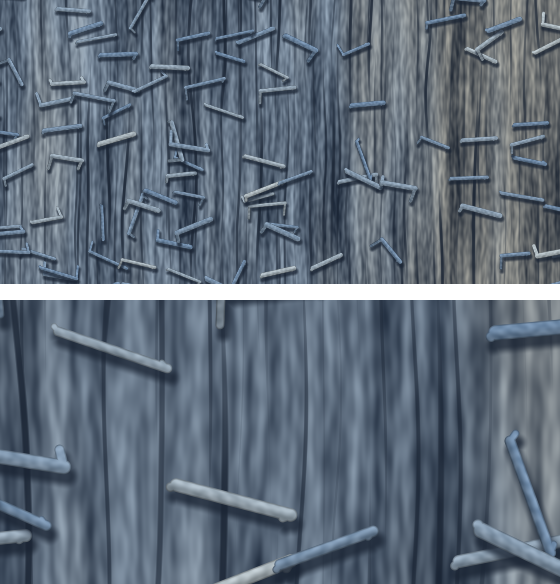
Top, the full canvas; bottom, a detail of the centre.
This texture is drawn by a WebGL 1 fragment shader. Its source:

```glsl
precision highp float;
// Weathered blue-grey timber with vertical cracks, studded with old bent staples.

uniform vec2 u_resolution;

float hash(vec2 p) {
  return fract(sin(dot(p, vec2(127.1, 311.7))) * 43758.545);
}

vec2 gradient(vec2 cell) {
  float a = 6.2832 * hash(cell);
  return vec2(cos(a), sin(a));
}

float gradientNoise(vec2 p) {
  vec2 i = floor(p), f = fract(p);
  vec2 u = f * f * f * (f * (f * 6.0 - 15.0) + 10.0);
  vec2 e = vec2(1.0, 0.0);
  float low = mix(dot(gradient(i), f), dot(gradient(i + e), f - e), u.x);
  float high = mix(dot(gradient(i + e.yx), f - e.yx), dot(gradient(i + 1.0), f - 1.0), u.x);
  return mix(low, high, u.y);
}

float segment(vec2 p, vec2 a, vec2 b) {
  vec2 ab = b - a;
  return length(p - a - ab * clamp(dot(p - a, ab) / dot(ab, ab), 0.0, 1.0));
}

// Wandering vertical splits that open and close along their length
float cracks(vec2 p, float frequency, float width, float pixel) {
  float x = p.x * frequency, dark = 0.0;
  for (int i = -1; i <= 1; i++) {
    float id = floor(x) + float(i);
    float centre = id + 0.5 + 0.7 * (hash(vec2(id, frequency)) - 0.5)
                 + 0.4 * gradientNoise(vec2(id * 7.31 + 0.4, p.y * 2.2));
    float open = smoothstep(-0.2, 0.35, gradientNoise(vec2(id * 3.73 + 0.5, p.y * 1.4 + frequency)));
    float d = abs(x - centre) / frequency;
    float split = 1.0 - smoothstep(width * open * 0.4, width * open + pixel, d);
    dark = max(dark, open * max(split, 0.4 * exp(-d / (width * 2.5))));
  }
  return dark;
}

vec3 wood(vec2 p, float pixel) {
  vec2 w = p + vec2(0.012 * gradientNoise(p * vec2(4.0, 2.5)), 0.0);
  float tone = 0.58
    + 0.35 * gradientNoise(w * vec2(5.0, 0.8) + 3.7)
    + 0.50 * gradientNoise(w * vec2(24.0, 1.6))
    + 0.48 * gradientNoise(w * vec2(70.0, 5.0) + 9.2)
    + 0.34 * gradientNoise(w * vec2(105.0, 24.0));
  // Broad worn strips and shaded hollows
  tone += 0.18 * exp(-pow((w.x - 1.76) / 0.07, 2.0)) + 0.14 * exp(-pow((w.x - 0.31) / 0.04, 2.0));
  tone -= 0.22 * exp(-pow((w.x - 1.60) / 0.04, 2.0)) + 0.15 * exp(-pow((w.x - 0.64) / 0.06, 2.0));
  vec3 color = mix(vec3(0.13, 0.18, 0.25), vec3(0.57, 0.64, 0.71), clamp(tone, 0.0, 1.05));

  // Bare brownish timber, mostly to the right
  float warm = smoothstep(0.9, 1.75, w.x) + 0.7 * gradientNoise(w * vec2(9.0, 0.9) + 5.1);
  color += clamp(warm, 0.0, 1.0) * vec3(0.055, 0.005, -0.065) * (0.4 + tone);

  float split = max(cracks(w, 15.0, 0.0055, pixel), 0.75 * cracks(w + 4.3, 33.0, 0.0028, pixel));
  return mix(color, vec3(0.10, 0.14, 0.20), 0.88 * split);
}

// Crown plus two thinner legs, in the frame of the staple
float staple(vec2 q, float halfLength, float radius, vec2 legs) {
  float crown = segment(q, vec2(-halfLength, 0.0), vec2(halfLength, 0.0)) - radius;
  float left = segment(q, vec2(-halfLength, 0.0), vec2(-halfLength - 0.006, -legs.x));
  float right = segment(q, vec2(halfLength, 0.0), vec2(halfLength - 0.008, -legs.y));
  return min(crown, min(left, right) - radius * 0.7);
}

vec3 addStaples(vec3 color, vec2 p, float pixel) {
  const float CELL = 0.16;
  vec2 home = floor(p / CELL);
  for (int k = 0; k < 18; k++) {
    float n = float(k);
    float copy = mod(n, 2.0), slot = floor(n / 2.0);
    vec2 cell = home + vec2(mod(slot, 3.0), floor(slot / 3.0)) - 1.0;
    vec2 seed = cell + copy * 37.0;
    vec2 centre = (cell + vec2(hash(seed + 1.3), hash(seed + 2.7))) * CELL;

    // Crowded at the left and right, sparse in between
    float sparse = smoothstep(0.95, 1.15, centre.x) * (1.0 - smoothstep(1.45, 1.62, centre.x));
    float density = 0.58 - 0.32 * sparse + 0.5 * gradientNoise(centre * 2.3 + 8.0);
    if (hash(seed + 4.1) > density) continue;

    float steep = step(0.80, hash(seed + 5.9));
    float angle = (hash(seed + 6.2) - 0.5) * 0.95 + steep * (hash(seed + 7.4) > 0.5 ? 1.1 : -1.1);
    float c = cos(angle), s = sin(angle);
    mat2 turn = mat2(c, -s, s, c);
    vec2 q = turn * (p - centre);
    float halfLength = mix(0.048, 0.073, hash(seed + 8.8));
    float radius = mix(0.0058, 0.0098, hash(seed + 9.5));
    vec2 legs = 0.004 + 0.042 * smoothstep(0.5, 1.0, vec2(hash(seed + 10.1), hash(seed + 11.6)));
    legs *= hash(seed + 12.2) > 0.3 ? 1.0 : -1.0;

    float shadow = staple(turn * (p - centre - vec2(0.004, -0.011)), halfLength, radius, legs);
    color = mix(color, vec3(0.10, 0.14, 0.20), 0.75 * (1.0 - smoothstep(-0.004, 0.008, shadow)));

    // Dull metal, lit from above and mottled by corrosion
    float d = staple(q, halfLength, radius, legs);
    float bright = pow(hash(seed + 13.4), 2.0);
    vec3 metal = mix(vec3(0.42, 0.52, 0.63), vec3(0.66, 0.70, 0.72), bright);
    metal *= 0.78 + 0.30 * smoothstep(-radius, radius * 0.6, q.y);
    metal += 0.13 * gradientNoise(q * vec2(90.0, 130.0) + seed);
    metal *= 1.0 - 0.3 * smoothstep(-0.0025, 0.0, d);
    color = mix(color, metal, 1.0 - smoothstep(-0.6 * pixel, 0.6 * pixel, d));
  }
  return color;
}

void main() {
  vec2 p = gl_FragCoord.xy / u_resolution.y;
  float pixel = 1.0 / u_resolution.y;
  gl_FragColor = vec4(addStaples(wood(p, pixel), p, pixel), 1.0);
}
```
